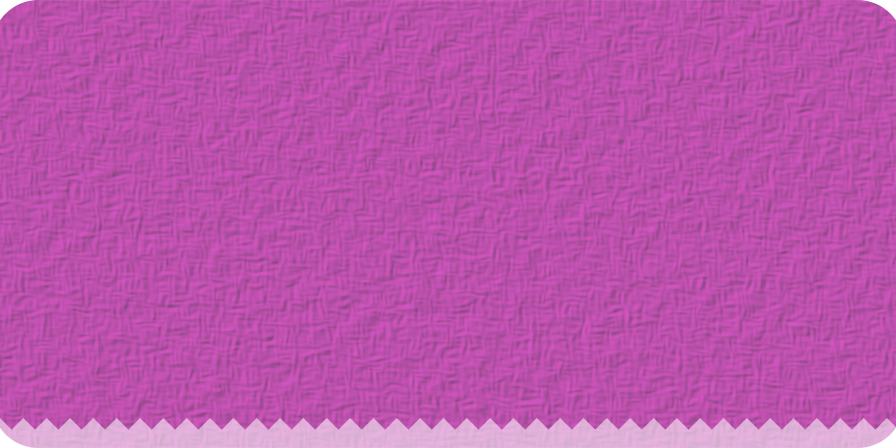
This texture is drawn by a Shadertoy shader. Its source:

```glsl
// Magenta woven cloth panel with rounded corners and a pale zigzag hem.
// Two crossed layers of stretched gradient noise form a height field of short
// fibres, which is embossed by a light from the upper left.

vec2 gradientAt(vec2 cell) {
    vec3 q = fract(cell.xyx * vec3(0.1031, 0.1030, 0.0973));
    q += dot(q, q.yzx + 33.33);
    float angle = 6.2832 * fract((q.x + q.y) * q.z);
    return vec2(cos(angle), sin(angle));
}

float gradientNoise(vec2 p) {
    vec2 cell = floor(p), f = fract(p);
    vec2 u = f * f * f * (f * (f * 6.0 - 15.0) + 10.0);
    vec2 x = vec2(1.0, 0.0);
    float a = dot(gradientAt(cell), f);
    float b = dot(gradientAt(cell + x), f - x);
    float c = dot(gradientAt(cell + x.yx), f - x.yx);
    float d = dot(gradientAt(cell + 1.0), f - 1.0);
    return mix(mix(a, b, u.x), mix(c, d, u.x), u.y);
}

// Height of the cloth: horizontal and vertical fibres over soft lumps
float clothHeight(vec2 p) {
    float lumps = gradientNoise(p * 22.0 + 70.0);
    vec2 bend = vec2(gradientNoise(p * 27.0 + 140.0), gradientNoise(p * 27.0 + 210.0));
    vec2 q = p + 0.007 * bend;
    float weft = gradientNoise(q * vec2(30.0, 98.0) + 300.0);
    float warp = gradientNoise(q * vec2(98.0, 30.0) + 500.0);
    float direction = smoothstep(-0.35, 0.35, gradientNoise(p * 34.0 + 400.0));
    return mix(weft, warp, 0.15 + 0.7 * direction) * 1.25 + lumps;
}

float roundedBox(vec2 p, vec2 halfSize, float radius) {
    vec2 d = abs(p) - halfSize + radius;
    return length(max(d, 0.0)) + min(max(d.x, d.y), 0.0) - radius;
}

void mainImage(out vec4 fragColor, in vec2 fragCoord) {
    vec2 p = fragCoord / iResolution.y;
    float aspect = iResolution.x / iResolution.y;
    float pixel = 1.0 / iResolution.y;

    // Emboss, with shadows deeper than highlights
    vec2 toLight = vec2(-0.0022, 0.0022);
    float slope = clothHeight(p - toLight) - clothHeight(p + toLight);
    slope = clamp(slope, -1.1, 1.1);
    float shade = 0.17 * (slope - 0.35 * slope * slope);
    vec3 color = vec3(0.732, 0.313, 0.672) + shade * vec3(1.0, 0.2, 0.86);

    // Pale hem with zigzag teeth
    float toothWidth = 0.0521;
    float tooth = abs(fract(p.x / toothWidth) - 0.5) * toothWidth;
    float hemDistance = (p.y - 0.041 - tooth) * 0.707;
    float hem = 1.0 - smoothstep(-0.7 * pixel, 0.7 * pixel, hemDistance);
    color = mix(color, vec3(1.0), 0.55 * hem);

    // White outside the rounded panel, which runs slightly past the sides
    vec2 center = vec2(aspect, 1.0) * 0.5;
    float panel = roundedBox(p - center, center + vec2(0.018, 0.0), 0.104);
    color = mix(color, vec3(1.0), smoothstep(-0.7 * pixel, 0.7 * pixel, panel));

    fragColor = vec4(color, 1.0);
}
```
